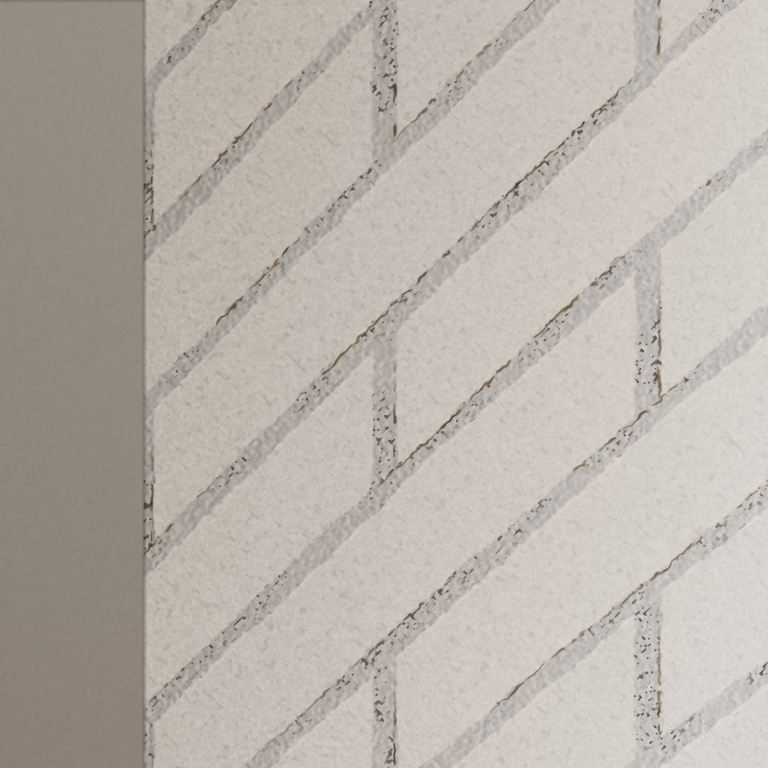
Write a WebGL 1 fragment shader that draws this texture.

```glsl
precision highp float;
// Pale slanted brick wall with worn grey mortar, beside a plain taupe strip.
uniform vec2 u_resolution;

// Layout, in canvas widths; the diagonal courses fan out slightly to the right
const float STRIP_EDGE = 0.187;
const vec2 COURSE_START = vec2(0.1094, -0.7396);  // joint 0 depth at left, right
const vec2 COURSE_STEP = vec2(0.2012, 0.2305);    // spacing at left, right
const float COURSE_COS = 0.73;                    // vertical to perpendicular
const float COURSE_BOW = 0.04;
const float COLUMN_START = 0.186;
const float COLUMN_STEP = 0.329;
const float BED_HALF = 0.0120;                    // half width, diagonal joints
const float HEAD_HALF = 0.0160;                   // half width, upright joints
const float CRACK_HALF = 0.0013;
const float EDGE_WEAR = 0.005;
const float GRAIN = 0.085;

const vec3 BRICK_DIM = vec3(0.715, 0.680, 0.640);
const vec3 BRICK_LIT = vec3(0.850, 0.832, 0.810);
const vec3 MORTAR_DIM = vec3(0.610, 0.583, 0.553);
const vec3 MORTAR_LIT = vec3(0.785, 0.770, 0.752);
const vec3 STRIP_TOP = vec3(0.590, 0.557, 0.518);
const vec3 STRIP_BOTTOM = vec3(0.545, 0.506, 0.465);
const vec3 CRACK_DARK = vec3(0.20, 0.16, 0.12);
const vec3 CRACK_RUST = vec3(0.50, 0.38, 0.24);

float hash(vec2 p) {
  vec3 q = fract(p.xyx * vec3(0.1031, 0.1030, 0.0973));
  q += dot(q, q.yzx + 33.33);
  return fract((q.x + q.y) * q.z);
}

float noise(vec2 p) {
  vec2 i = floor(p);
  vec2 f = fract(p);
  f = f * f * (3.0 - 2.0 * f);
  return mix(mix(hash(i), hash(i + vec2(1.0, 0.0)), f.x),
             mix(hash(i + vec2(0.0, 1.0)), hash(i + vec2(1.0, 1.0)), f.x), f.y);
}

// Soft band of the given half width around d = 0
float band(float d, float halfWidth, float soft) {
  return 1.0 - smoothstep(halfWidth - soft, halfWidth + soft, abs(d));
}

void main() {
  vec2 uv = gl_FragCoord.xy / u_resolution;
  vec2 p = vec2(uv.x, 1.0 - uv.y);  // y is depth below the top
  float soft = max(0.0013, 0.7 / min(u_resolution.x, u_resolution.y));

  // Course coordinate: whole numbers lie on the diagonal joints
  float across = (p.x - 0.195) / 0.805;
  float stepY = mix(COURSE_STEP.x, COURSE_STEP.y, across);
  float course = (p.y - mix(COURSE_START.x, COURSE_START.y, across)) / stepY;
  course -= 0.07 * sin(course * 0.449) * (1.0 - across);
  course += COURSE_BOW * 4.0 * across * (1.0 - across);
  float row = floor(course);
  float joint = floor(course + 0.5);
  float bed = (course - joint) * stepY * COURSE_COS;

  // Column coordinate: upright joints alternate between odd and even courses
  float column = (p.x - COLUMN_START) / COLUMN_STEP;
  column += 0.043 * column * (2.0 - column);
  float shifted = column - row + 1.0;
  float head = (mod(shifted, 2.0) - 1.0) * COLUMN_STEP;
  float brickId = hash(vec2(row + 20.0, floor(shifted * 0.5) + 40.0));

  // Ragged joints whose width drifts along their length
  float wear = (noise(p * 110.0) - 0.5) * EDGE_WEAR + (noise(p * 30.0) - 0.5) * EDGE_WEAR;
  float bedHalf = BED_HALF * (0.75 + 0.5 * noise(vec2(p.x * 7.0, joint * 3.7)));
  float bedMask = band(abs(bed) + wear, bedHalf, soft * 1.7);
  float headMask = band(abs(head) + wear * 0.7, HEAD_HALF, soft * 1.7);
  float mortarMask = max(bedMask, headMask);

  // Brick faces: light from the right, sandy grain, small differences per brick
  float light = clamp(0.04 + 0.78 * across + 0.27 * p.y, 0.0, 1.0);
  float grain = 0.6 * noise(p * 330.0) + 0.4 * noise(p * 190.0 + 5.0) - 0.5;
  float grainFade = mix(1.0, 0.6, across);
  vec3 brick = mix(BRICK_DIM, BRICK_LIT, light);
  brick += GRAIN * grainFade * grain + 0.010 * (brickId - 0.5);
  float dents = smoothstep(0.72, 0.95, noise(vec2(p.x - p.y, p.x + p.y) * vec2(150.0, 100.0)));
  brick -= 0.055 * grainFade * dents;
  brick += 0.018 * band(bed - bedHalf - 0.002, 0.002, 0.002);

  // Mortar: rough relief and tiny dark pits, mostly in its upper half
  vec2 slant = vec2(p.x - p.y, p.x + p.y);
  float relief = noise(slant * 130.0) - noise(slant * 130.0 + 0.5);
  vec3 mortar = mix(MORTAR_DIM, MORTAR_LIT, light);
  mortar += 0.12 * grainFade * relief + GRAIN * grain;
  float pits = smoothstep(0.66, 0.92, noise(slant * vec2(150.0, 210.0) + 7.0));
  pits *= smoothstep(0.35, 0.65, noise(p * 17.0 + 3.0));
  pits *= 1.0 - 0.7 * smoothstep(-0.004, 0.006, bed) * bedMask;
  mortar = mix(mortar, CRACK_DARK, 0.65 * pits);
  vec3 color = mix(brick, mortar, mortarMask);

  // Crumbling cracks under the upper bricks and at the right of upright joints
  float fray = (noise(p * 130.0) - 0.5) * 0.005;
  float crumble = smoothstep(0.25, 0.60, noise(p * 115.0 + 9.0));
  float thickness = CRACK_HALF * (0.5 + noise(p * 60.0 + 4.0));
  float bedCrack = band(bed + bedHalf - 0.002 + fray, thickness, soft);
  bedCrack *= smoothstep(0.42, 0.68, noise(vec2(p.x * 9.0, joint * 7.3 + 2.0)));
  float headCrack = band(head - HEAD_HALF + 0.003 + fray * 0.6, thickness * 1.2, soft);
  headCrack *= (1.0 - bedMask) * smoothstep(0.10, 0.75, fract(course));
  float crack = max(bedCrack, headCrack) * crumble * mix(0.95, 0.60, across);
  color = mix(color, mix(CRACK_DARK, CRACK_RUST, noise(p * 70.0 + 11.0)), crack);

  // Plain strip on the left, with a contact shadow where it meets the wall
  vec3 strip = mix(STRIP_TOP, STRIP_BOTTOM, p.y);
  strip += 0.030 * grain + 0.010 * (p.x / STRIP_EDGE - 0.5);
  strip -= 0.08 * (1.0 - smoothstep(0.0, 0.005, p.y));
  float edge = p.x - STRIP_EDGE;
  color = mix(strip, color, smoothstep(-soft, soft, edge));
  color *= 1.0 - 0.22 * band(edge - 0.001, 0.002, 0.002);

  gl_FragColor = vec4(clamp(color, 0.0, 1.0), 1.0);
}
```
